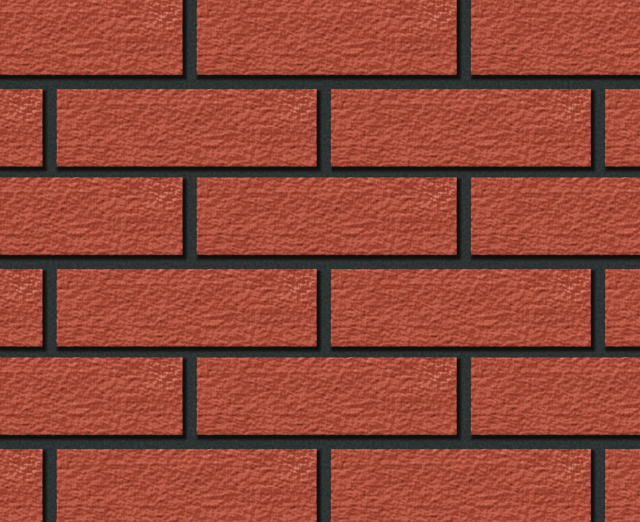
Reproduce this texture procedurally as a WebGL 2 fragment shader.

```glsl
#version 300 es
precision highp float;
// Running-bond wall of rough red bricks with dark recessed, shadowed mortar.

uniform vec2 u_resolution;
out vec4 fragColor;

vec2 gradientAt(vec2 cell) {
    vec3 h = fract(vec3(cell.xyx) * vec3(0.1031, 0.1030, 0.0973));
    h += dot(h, h.yzx + 33.33);
    float angle = 6.2832 * fract((h.x + h.y) * h.z);
    return vec2(cos(angle), sin(angle));
}

float gradientNoise(vec2 p) {
    vec2 i = floor(p), f = fract(p);
    vec2 w = f * f * f * (f * (f * 6.0 - 15.0) + 10.0);
    vec2 e = vec2(1.0, 0.0);
    float low = mix(dot(gradientAt(i), f), dot(gradientAt(i + e), f - e), w.x);
    float high = mix(dot(gradientAt(i + e.yx), f - e.yx), dot(gradientAt(i + 1.0), f - 1.0), w.x);
    return mix(low, high, w.y);
}

// Clay surface height: flattened lumps with finer grit on top.
float clayHeight(vec2 q) {
    q += 0.3;
    return gradientNoise(q * vec2(75.0, 125.0))
         + 0.8 * gradientNoise(q * vec2(140.0, 215.0) + 17.0)
         + 0.5 * gradientNoise(q * vec2(270.0, 330.0) + 41.0);
}

float boxDistance(vec2 p, vec2 halfSize) {
    vec2 d = abs(p) - halfSize;
    return length(max(d, 0.0)) + min(max(d.x, d.y), 0.0);
}

vec3 brickColor(vec2 q, vec2 size) {
    // Light from the upper left brings out the relief.
    float relief = clayHeight(q + vec2(0.0012, 0.0022)) - clayHeight(q - vec2(0.0008, 0.0012));
    float blotch = gradientNoise(q * vec2(22.0, 34.0) + 9.0);
    float tone = relief * 0.8 + blotch * 0.25;
    vec3 color = mix(vec3(0.60, 0.245, 0.178), vec3(0.755, 0.38, 0.305), smoothstep(-0.45, 0.6, tone));

    // Dark pits and pale chips.
    color = mix(color, vec3(0.36, 0.13, 0.095), 0.8 * smoothstep(0.4, 1.1, -tone));
    color = mix(color, vec3(0.89, 0.58, 0.49), 0.7 * smoothstep(0.6, 1.2, tone));

    // Worn, chalky upper right corner.
    vec2 toCorner = (q - vec2(size.x - 0.028, 0.024)) / vec2(0.03, 0.022);
    float chalk = exp(-dot(toCorner, toCorner)) * smoothstep(0.0, 0.7, tone);
    color = mix(color, vec3(0.87, 0.62, 0.54), 0.7 * chalk);

    // Light catches the top and left arrises; the lower edge turns away.
    float edge = max(exp(-q.y / 0.0018), 0.6 * exp(-q.x / 0.0018));
    color += vec3(0.08, 0.055, 0.045) * edge * (0.5 + smoothstep(-0.3, 0.5, tone));
    return color * (1.0 - 0.3 * exp(-(size.y - q.y) / 0.0015));
}

void main() {
    // Canvas width is one unit, y runs down from the top.
    vec2 p = vec2(gl_FragCoord.x, u_resolution.y - gl_FragCoord.y) / u_resolution.x;
    float pixel = 1.0 / u_resolution.x;
    vec2 size = vec2(0.4063, 0.1211);
    float margin = 0.006;

    // Two alternating courses, the second shifted by half a brick.
    float y = mod(p.y + 0.0039 + margin, 0.28125);
    float odd = step(0.1432, y);
    float x = mod(p.x - mix(0.3073, 0.0885, odd) + margin, 0.4284);
    vec2 q = vec2(x, y - odd * 0.1432) - margin;

    // Mortar with fine sandy grain and the shadow cast by the brick.
    float grain = gradientNoise(p * 210.0) + 0.7 * gradientNoise(p * 370.0 + 5.0);
    vec3 color = vec3(0.178, 0.198, 0.198) + 0.045 * grain;
    vec2 centered = q - 0.5 * size;
    float shadow = 1.0 - smoothstep(-0.001, 0.0065, boxDistance(centered - vec2(0.0035, 0.0045), 0.5 * size));
    color = mix(color, vec3(0.055, 0.05, 0.046), 0.92 * shadow);

    // Brick with a slightly ragged outline.
    float outline = boxDistance(centered, 0.5 * size) + 0.0009 * gradientNoise(q * 130.0 + 60.0);
    float cover = 1.0 - smoothstep(-0.8 * pixel, 0.8 * pixel, outline);
    color = mix(color, brickColor(clamp(q, vec2(0.0), size), size), cover);
    fragColor = vec4(color, 1.0);
}
```
